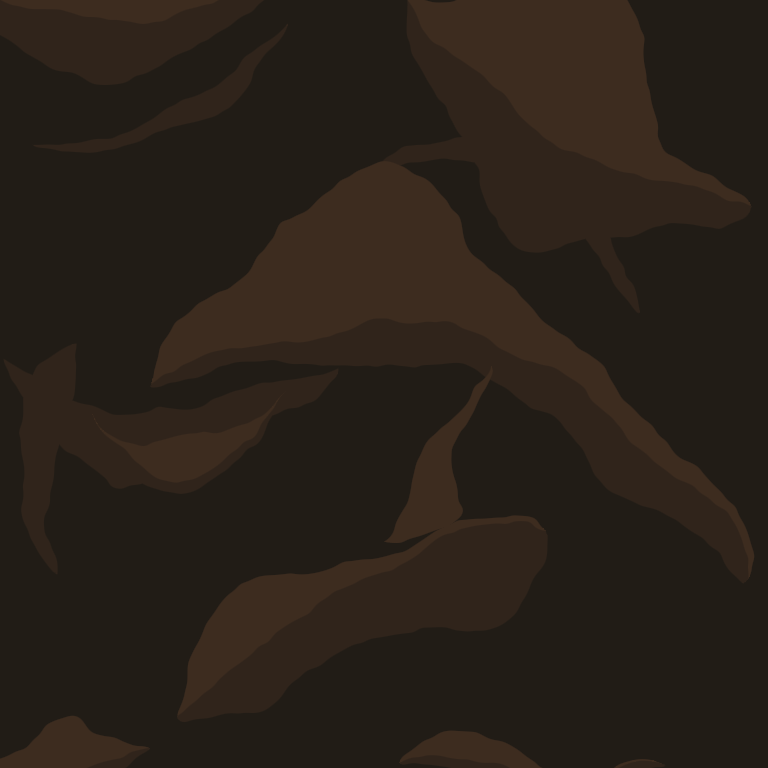
Reproduce this texture procedurally as a Shadertoy shader.

```glsl
// Dark woodland camouflage: bent two-tone brown patches on a near-black ground.

const vec3 GROUND = vec3(0.129, 0.110, 0.086);
const vec3 SHADE  = vec3(0.188, 0.141, 0.106);
const vec3 LIGHT  = vec3(0.239, 0.172, 0.122);

const float HUMP_WIDTH  = 0.5;    // spread of the thick part along a patch
const float LIGHT_BASE  = 0.15;   // share of light thickness kept along the tail
const float SHADE_BASE  = 0.6;    // share of shade thickness kept along the tail
const float WOBBLE      = 0.011;  // size of the edge irregularity
const float WOBBLE_FREQ = 19.0;
const int   WOBBLE_LAYERS = 4;

// Each patch: centre x, centre y, angle, half length
const int PATCHES = 12;
const vec4 PLACE[PATCHES] = vec4[](
    vec4(0.58, 0.37, -0.31, 0.42), vec4(0.22, 0.53,  0.00, 0.23),
    vec4(0.25, 0.48,  0.05, 0.14), vec4(0.08, 0.41, -1.65, 0.15),
    vec4(0.75, 0.87, -0.53, 0.26), vec4(0.65, 0.68, -0.51, 0.19),
    vec4(0.48, 0.19,  0.48, 0.27), vec4(0.56, 0.41, -2.16, 0.13),
    vec4(0.20, 0.89,  0.40, 0.18), vec4(0.12, 1.00,  0.00, 0.22),
    vec4(0.07, 0.00,  0.10, 0.14), vec4(0.69, 0.00,  0.00, 0.17));

// Each patch: bend, light thickness, hump position, shade thickness
const vec4 FORM[PATCHES] = vec4[](
    vec4( 0.19, 0.27, -0.6, 0.08), vec4(-0.06, 0.00,  0.4, 0.10),
    vec4(-0.10, 0.06,  0.0, 0.02), vec4( 0.00, 0.00,  0.6, 0.07),
    vec4(-0.06, 0.23, -0.2, 0.13), vec4( 0.15, 0.00,  0.0, 0.07),
    vec4( 0.05, 0.11, -0.6, 0.12), vec4( 0.00, 0.11,  0.5, 0.00),
    vec4(-0.04, 0.00, -0.4, 0.04), vec4(-0.02, 0.06,  0.0, 0.08),
    vec4( 0.00, 0.07,  0.2, 0.03), vec4( 0.00, 0.05, -0.5, 0.03));

// Layered sines that push the outlines in and out
vec2 wobble(vec2 p) {
    vec2 shift = vec2(0.0);
    float size = WOBBLE, freq = WOBBLE_FREQ;
    for (int i = 0; i < WOBBLE_LAYERS; i++) {
        shift += size * sin(freq * p.yx + 1.7 * sin(0.6 * freq * p) + float(i) * vec2(2.1, 4.3));
        p = mat2(0.8, 0.6, -0.6, 0.8) * p;
        size *= 0.42;
        freq *= 2.1;
    }
    return shift;
}

float hump(float u, float peak) {
    float x = (u - peak) / HUMP_WIDTH;
    return exp(-x * x);
}

// Antialiased band between two heights
float band(float y, float low, float high) {
    float d = max(low - y, y - high);
    return clamp(-d / max(fwidth(d), 1e-5), 0.0, 1.0);
}

// Coverage of one patch: x is shade, y is light
vec2 patchCover(vec2 p, vec4 place, vec4 form) {
    float c = cos(place.z), s = sin(place.z);
    vec2 q = p - place.xy;
    q = vec2(c * q.x + s * q.y, c * q.y - s * q.x);

    float u = q.x / place.w;
    float inside = max(1.0 - u * u, 0.0);
    float taper = sqrt(inside);
    float spine = form.x * inside;
    float above = form.y * taper * mix(LIGHT_BASE, 1.0, hump(u, form.z));
    float below = form.w * taper * mix(SHADE_BASE, 1.0, hump(u, -form.z));
    return vec2(band(q.y, spine - below, spine + above),
                band(q.y, spine, spine + above));
}

void mainImage(out vec4 fragColor, in vec2 fragCoord) {
    vec2 p = fragCoord / iResolution.xy;
    p += wobble(p);

    // Gather all patches, light always lying over shade
    vec2 cover = vec2(0.0);
    for (int i = 0; i < PATCHES; i++) {
        cover = max(cover, patchCover(p, PLACE[i], FORM[i]));
    }

    vec3 color = mix(GROUND, SHADE, cover.x);
    color = mix(color, LIGHT, cover.y);
    fragColor = vec4(color, 1.0);
}
```
